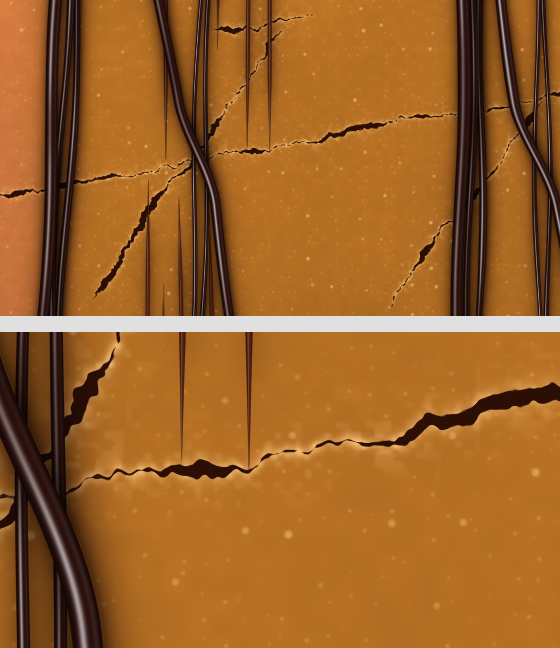
Top: the whole. Bottom: its middle third, enlarged.
This texture is drawn by a Shadertoy shader. Its source:

```glsl
#define CARAMEL vec3(0.715, 0.44, 0.14)
#define WARM_EDGE vec3(0.82, 0.47, 0.25)
#define CRUMB vec3(0.95, 0.73, 0.44)
#define CRACK_DARK vec3(0.17, 0.06, 0.02)
#define CHOCOLATE vec3(0.13, 0.045, 0.03)
#define TENDRIL_BROWN vec3(0.27, 0.10, 0.045)
#define GLOSS vec3(0.80, 0.76, 0.77)
#define SHADOW_REACH 0.017
#define SHADOW_DEPTH 0.58
#define STRANDS 12
#define TENDRILS 9
#define CRACKS 4

float hash(vec2 p) {
    return fract(sin(dot(p, vec2(127.1, 311.7))) * 43758.5453);
}

float noise(vec2 p) {
    vec2 i = floor(p), f = fract(p);
    f = f * f * (3.0 - 2.0 * f);
    return mix(mix(hash(i), hash(i + vec2(1, 0)), f.x),
               mix(hash(i + vec2(0, 1)), hash(i + vec2(1, 1)), f.x), f.y);
}

// One soft dot per cell, most of them tiny
float specks(vec2 p, float cell, float size, float px) {
    vec2 id = floor(p / cell);
    float h = hash(id);
    vec2 centre = 0.2 + 0.6 * vec2(hash(id + 7.3), hash(id + 19.1));
    float d = length(p / cell - id - centre) * cell;
    float r = size * (0.35 + 0.65 * h * h);
    return h * h * (1.0 - smoothstep(0.3 * r, r + px, d));
}

// Jagged crack with a crumbly pale rim; even ones shallow, later ones steep
void paintCrack(inout vec3 col, vec2 p, float i, float px) {
    float pair = mod(i, 2.0), steep = step(1.5, i);
    vec2 dir = normalize(vec2(1.0, mix(0.19, 1.33, steep)));
    vec2 start = mix(vec2(-0.1, 0.346) + pair * vec2(0.75, 0.534),
                     vec2(0.267, 0.047) + pair * vec2(0.95, -0.04), steep);
    float len = mix(mix(2.0, 0.38, pair), 1.1 - 0.23 * pair, steep);
    vec2 q = p - start;
    float t = dot(q, dir);
    float n = dot(q, vec2(-dir.y, dir.x));
    n += 0.035 * (noise(vec2(t * 7.0, i * 9.0)) - 0.5)
       + 0.018 * (noise(vec2(t * 30.0, i * 5.0)) - 0.5)
       + 0.008 * (noise(vec2(t * 90.0, i * 3.0)) - 0.5);
    float ends = smoothstep(0.0, 0.09, t) * (1.0 - smoothstep(len - 0.09, len, t));
    float grain = noise(p * 150.0);
    float gape = noise(vec2(t * 13.0, i * 4.0 + 2.0));
    float width = ends * (0.0008 + 0.010 * gape * gape * gape * (1.0 + 0.4 * steep));
    float rim = exp(-pow(n / (0.006 + width), 2.0)) * (0.35 + 0.65 * grain);
    float dust = exp(-abs(n) / 0.025) * smoothstep(0.55, 0.9, noise(p * 95.0));
    col = mix(col, CRUMB, ends * min(0.9 * rim + 0.35 * dust, 1.0));
    float edge = abs(n) + 0.004 * (grain - 0.5);
    float core = 1.0 - smoothstep(width - px, width + px, edge);
    col = mix(col, CRACK_DARK, core * smoothstep(0.0, 0.5, ends));
}

// Horizontal position of a strand; strands gather in four clusters
float strandX(float i, float y) {
    float c = mod(i, 4.0), rank = floor(i / 4.0);
    float home = mix(0.19 + 0.43 * c, 1.07 + 0.21 * c, step(1.5, c));
    float sway = 0.010 * sin(y * 5.0 + 6.3 * hash(vec2(i, 3.0)));
    float lean = (0.05 - 0.02 * c) * (y - 0.5);
    float sweep = 0.16 * (0.5 - y) + 0.035 * (1.0 - 2.0 * smoothstep(0.35, 0.68, y));
    float sweeping = mod(c, 2.0) * step(rank, 0.5);
    return home + sway + mix((rank - 1.0) * 0.031 + lean, sweep, sweeping);
}

// Cast shadow, round body and glossy streak
void paintStrand(inout vec3 col, float d, float r, vec3 body, float shine, float cover, float px) {
    float gap = max(abs(d - 0.003) - r, 0.0);
    float depth = SHADOW_DEPTH * cover * smoothstep(0.0, 0.012, r);
    col *= 1.0 - depth * exp(-gap / SHADOW_REACH) * vec3(0.9, 1.0, 1.05);
    float u = d / max(r, 0.001);
    vec3 tone = body * (1.25 - 0.7 * u * u);
    tone = mix(tone, GLOSS, shine * exp(-pow((u + 0.25) * 4.2, 2.0)));
    tone += 0.10 * shine * exp(-pow((u - 0.6) * 5.0, 2.0));
    col = mix(col, tone, cover * (1.0 - smoothstep(r - px, r + px, abs(d))));
}

void mainImage(out vec4 fragColor, in vec2 fragCoord) {
    vec2 p = fragCoord / iResolution.y;
    float px = 0.8 / iResolution.y;

    // Caramel slab
    vec3 col = mix(WARM_EDGE, CARAMEL, smoothstep(0.0, 0.3, p.x));
    col *= 0.96 + 0.06 * p.y + 0.05 * (noise(p * 5.0) - 0.5) + 0.04 * (noise(p * 45.0) - 0.5);
    col = mix(col, CRUMB, 0.28 * specks(p, 0.022, 0.003, px));
    col = mix(col, CRUMB, 0.75 * specks(p + 3.7, 0.075, 0.0065, px));

    for (int k = 0; k < CRACKS; k++) paintCrack(col, p, float(k), px);

    // Thin tapering tendrils, hanging or rising
    for (int k = 0; k < TENDRILS; k++) {
        float i = float(k), hang = mod(i, 2.0);
        float h = hash(vec2(i, 8.0)), reach = hash(vec2(i, 21.0));
        float tip = mix(mix(0.08, 0.65, reach), mix(0.2, 0.85, reach), hang);
        float s = (p.y - tip) * (2.0 * hang - 1.0);
        float x = 0.47 + 0.06 * i * (0.4 + h * hang) + 0.05 * (h - 0.5) * (p.y - tip);
        float r = 0.0062 * smoothstep(-0.05, 0.3, s);
        paintStrand(col, p.x - x, r, TENDRIL_BROWN, 0.22, smoothstep(0.0, 0.012, s), px);
    }

    // Thick chocolate strands, widest on top
    for (int k = STRANDS - 1; k >= 0; k--) {
        float i = float(k), c = mod(i, 4.0), rank = floor(i / 4.0);
        float x = strandX(i, p.y);
        float slope = (strandX(i, p.y + 0.01) - x) / 0.01;
        float r = mix(0.020, 0.011, min(rank, 1.0)) - 0.004 * mod(c, 2.0);
        r *= 0.9 + 0.25 * noise(vec2(p.y * 4.0, i * 7.0));
        float shine = 0.25 + 0.65 * noise(vec2(p.y * 5.0, i * 3.0 + 1.0));
        paintStrand(col, (p.x - x) / sqrt(1.0 + slope * slope), r, CHOCOLATE, shine, 1.0, px);
    }

    fragColor = vec4(clamp(col, 0.0, 1.0), 1.0);
}
```
